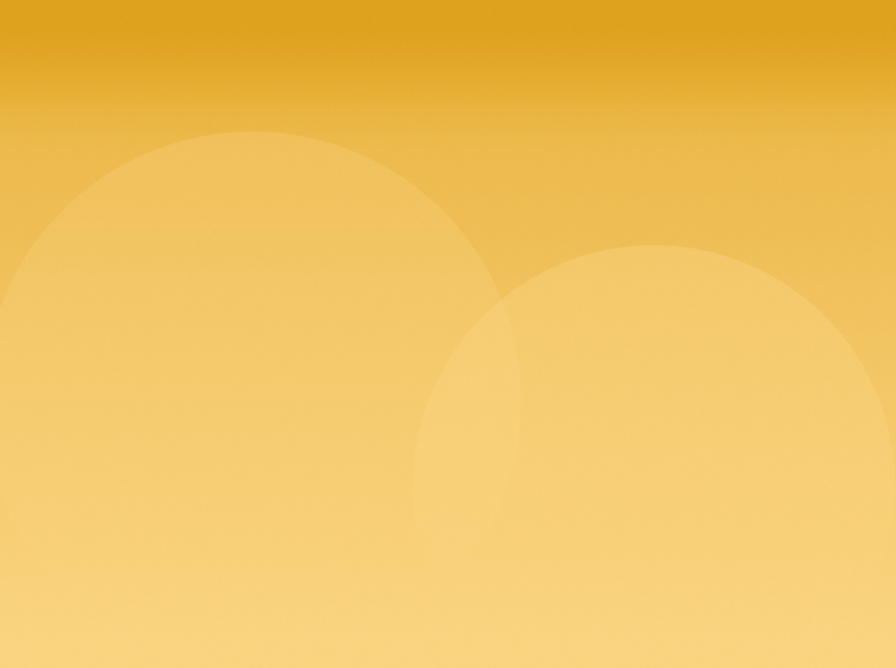
A Shadertoy shader for this background:

```glsl
// Vertical amber gradient, t runs from the top (0) to the bottom (1)
vec3 amberGradient(float t) {
    vec3 color = vec3(0.873, 0.635, 0.115);
    color = mix(color, vec3(0.925, 0.727, 0.295), smoothstep(0.03, 0.23, t));
    color = mix(color, vec3(0.940, 0.755, 0.355), clamp((t - 0.20) / 0.22, 0.0, 1.0));
    return mix(color, vec3(0.982, 0.830, 0.500), clamp((t - 0.40) / 0.55, 0.0, 1.0));
}

// Antialiased disc coverage
float disc(vec2 p, vec2 center, float radius) {
    float edge = 0.75 / iResolution.y;
    return 1.0 - smoothstep(-edge, edge, length(p - center) - radius);
}

float hash(vec2 p) {
    return fract(sin(dot(p, vec2(12.99, 78.23))) * 43758.5);
}

void mainImage(out vec4 fragColor, in vec2 fragCoord) {
    vec2 p = fragCoord / iResolution.y;
    vec3 paleGold = vec3(0.982, 0.832, 0.505);
    vec3 color = amberGradient(1.0 - p.y);

    // Translucent discs that dissolve into the pale lower sky
    float fade = smoothstep(0.02, 0.35, p.y);
    color = mix(color, paleGold, 0.29 * fade * disc(p, vec2(0.378, 0.401), 0.402));
    color = mix(color, paleGold, 0.42 * fade * disc(p, vec2(0.979, 0.272), 0.361));

    // Faint grain against banding
    color += (hash(floor(p * 382.0)) - 0.5) * 0.006;
    fragColor = vec4(color, 1.0);
}
```
